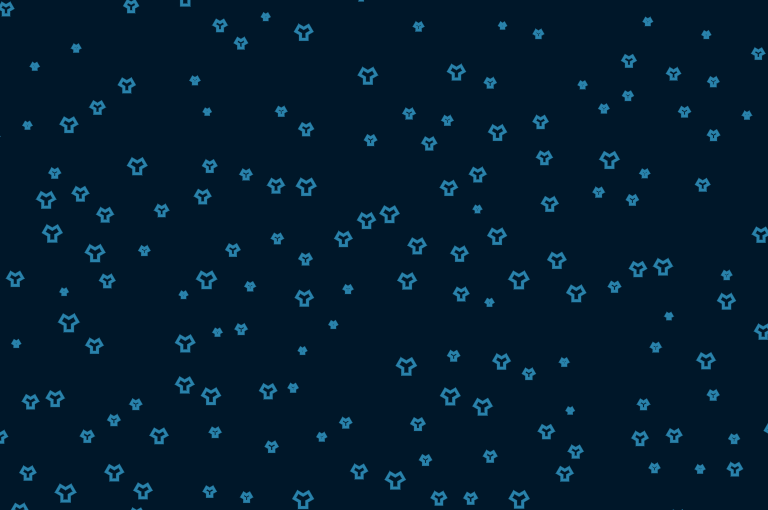
Reproduce this pattern procedurally as a Shadertoy shader.

```glsl
// Scattered outlined three-armed tokens in blue on a deep navy ground.

const float CELL = 0.092;     // grid pitch in canvas heights
const float SPACING = 0.046;  // minimum distance between token centres

// Three random values per grid cell, without sine
vec3 hash3(vec2 cell) {
    vec3 h = fract(vec3(cell.xyx + 17.0) * vec3(0.1031, 0.1030, 0.0973));
    h += dot(h, h.yxz + 33.33);
    return fract((h.xxy + h.yzz) * h.zyx);
}

// Token centre (xy) and rank (z), which also sets its size
vec3 tokenAt(vec2 cell) {
    vec3 h = hash3(cell);
    return vec3((cell + h.xy) * CELL, h.z);
}

// A token gives way to any higher-ranked neighbour that is too close
bool isCrowded(vec2 cell, vec3 token) {
    for (int j = -1; j <= 1; j++)
    for (int i = -1; i <= 1; i++) {
        vec3 other = tokenAt(cell + vec2(i, j));
        if (other.z > token.z && distance(other.xy, token.xy) < SPACING) return true;
    }
    return false;
}

// Mitred distance to a Y of three equal arms, folded onto the lower arm
float armsDistance(vec2 p, float halfWidth, float armLength) {
    p.x = abs(p.x);
    vec2 foldNormal = vec2(0.5, 0.8660254);
    p -= 2.0 * max(dot(p, foldNormal), 0.0) * foldNormal;
    return max(abs(p.x) - halfWidth, -p.y - armLength);
}

void mainImage(out vec4 fragColor, in vec2 fragCoord) {
    vec2 uv = fragCoord / iResolution.y;
    float pixel = 1.0 / iResolution.y;
    vec2 home = floor(uv / CELL);

    // Nearest outline among the surrounding cells; stroke width stays constant
    float outline = 1.0;
    for (int j = -1; j <= 1; j++)
    for (int i = -1; i <= 1; i++) {
        vec2 cell = home + vec2(i, j);
        vec3 token = tokenAt(cell);
        vec2 local = uv - token.xy;
        if (dot(local, local) > 0.0009 || isCrowded(cell, token)) continue;
        float size = mix(0.3, 1.0, hash3(cell + 71.0).x);
        float arms = armsDistance(local, 0.0073 * size, 0.0162 * size);
        outline = min(outline, abs(arms) - 0.003);
    }

    // Blend with a soft edge
    vec3 navy = vec3(0.0, 0.09, 0.16);
    vec3 blue = vec3(0.16, 0.51, 0.67);
    float coverage = 1.0 - smoothstep(-0.75 * pixel, 0.75 * pixel, outline);
    fragColor = vec4(mix(navy, blue, coverage), 1.0);
}
```
